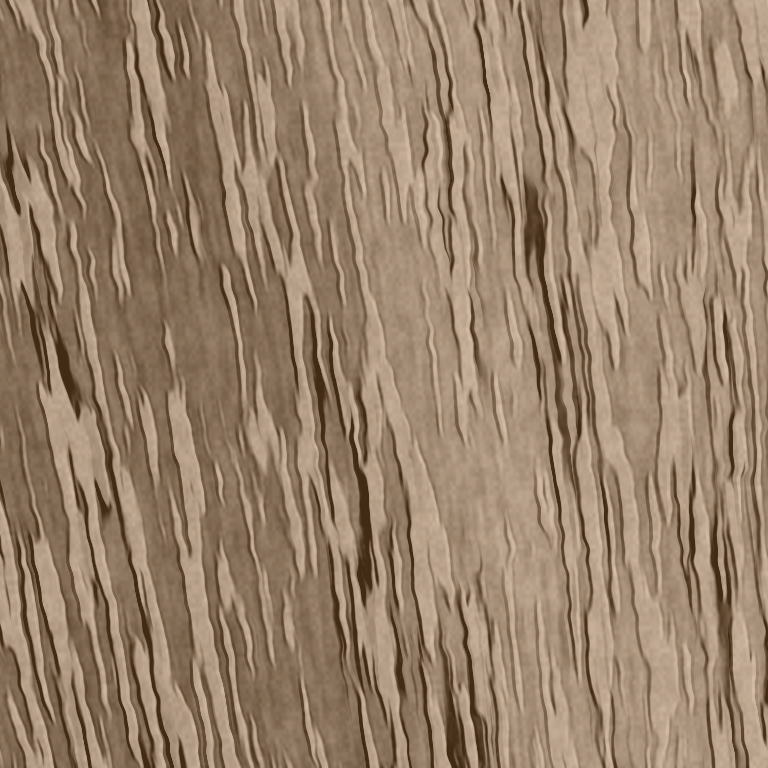
Give the GLSL for this texture, as a WebGL 1 fragment shader.

```glsl
precision highp float;

uniform vec2 u_resolution;

float hash(vec2 p) {
  vec3 q = fract(p.xyx * vec3(0.1031, 0.1030, 0.0973));
  q += dot(q, q.yzx + 33.33);
  return fract((q.x + q.y) * q.z);
}

float noise(vec2 p) {
  vec2 cell = floor(p);
  vec2 f = fract(p);
  f = f * f * (3.0 - 2.0 * f);
  float low = mix(hash(cell), hash(cell + vec2(1.0, 0.0)), f.x);
  float high = mix(hash(cell + vec2(0.0, 1.0)), hash(cell + 1.0), f.x);
  return mix(low, high, f.y);
}

// One column of smooth noise, shifted so that rows never line up
float fibre(float column, float y) {
  y += 17.0 * hash(vec2(column, 7.0));
  float row = floor(y);
  float f = smoothstep(0.0, 1.0, y - row);
  return mix(hash(vec2(column, row)), hash(vec2(column, row + 1.0)), f);
}

float streaks(vec2 p) {
  float column = floor(p.x);
  float f = smoothstep(0.0, 1.0, p.x - column);
  return mix(fibre(column, p.y), fibre(column + 1.0, p.y), f);
}

// Raised pale fibres, denser inside the clusters
float ridges(vec2 g, float cluster) {
  float n = 0.74 * streaks(g * vec2(96.0, 9.0));
  n += 0.26 * streaks(g * vec2(165.0, 22.0) + 31.0);
  return smoothstep(0.48, 0.63, n + 0.17 * (cluster - 0.5));
}

// Narrow dark pores along the clusters
float pores(vec2 g, float cluster) {
  float n = streaks(g * vec2(125.0, 8.0) + 61.0);
  return smoothstep(0.62, 0.84, n) * smoothstep(0.3, 0.75, cluster);
}

// Grain lines fan out: steep on the right, leaning on the left
vec2 grainSpace(vec2 p, float lean) {
  float slope = lean * mix(0.29, 0.11, p.x);
  return vec2(p.x - slope * (1.0 - p.y), p.y);
}

float wobble(vec2 p) {
  float broad = noise(p * vec2(7.0, 11.0)) - 0.5;
  float fine = noise(p * vec2(34.0, 56.0) + 19.0) - 0.5;
  return 0.009 * broad + 0.005 * fine;
}

vec3 woodColor(float tone) {
  return vec3(tone, tone - 0.092, tone - 0.182);
}

void main() {
  vec2 p = gl_FragCoord.xy / u_resolution;
  float bend = wobble(p);

  // Long narrow clusters follow the lean; single fibres stand steeper
  vec2 band = grainSpace(p, 1.0) + vec2(bend, 0.0);
  vec2 grain = grainSpace(p, 0.75) + vec2(bend, 0.0);
  float cluster = smoothstep(0.32, 0.72, noise(band * vec2(17.0, 1.1) + 5.0));

  // Brown wood on the left turns to pale wood on the right
  float pale = smoothstep(0.18, 0.56, band.x);
  float tone = mix(0.52, 0.655, pale);
  tone += 0.07 * (noise(band * vec2(14.0, 3.0) + 43.0) - 0.5);
  tone += 0.10 * (streaks(grain * vec2(140.0, 16.0) + 83.0) - 0.5);

  // Ridges catch light and shade the wood at their left
  float ridge = ridges(grain, cluster);
  float neighbour = ridges(grain + vec2(0.0048, 0.0), cluster);
  float behind = ridges(grain - vec2(0.0040, 0.0), cluster);
  float shade = max(neighbour - ridge, 0.0);
  float crest = max(ridge - neighbour, 0.0);
  float light = mix(0.735, 0.765, pale);
  tone = mix(tone, light, ridge * mix(0.9, 0.75, pale));
  tone += 0.05 * crest;
  tone -= shade * mix(0.16, 0.34, cluster);
  tone -= 0.07 * max(behind - ridge, 0.0);
  tone -= 0.30 * pores(grain, cluster) * (1.0 - 0.75 * ridge);

  // Soft mottling and fine surface tooth
  tone += 0.05 * (noise(p * vec2(75.0, 50.0)) - 0.5);
  tone += 0.06 * (noise(p * vec2(230.0, 170.0)) - 0.5);

  gl_FragColor = vec4(woodColor(clamp(tone, 0.26, 0.83)), 1.0);
}
```
